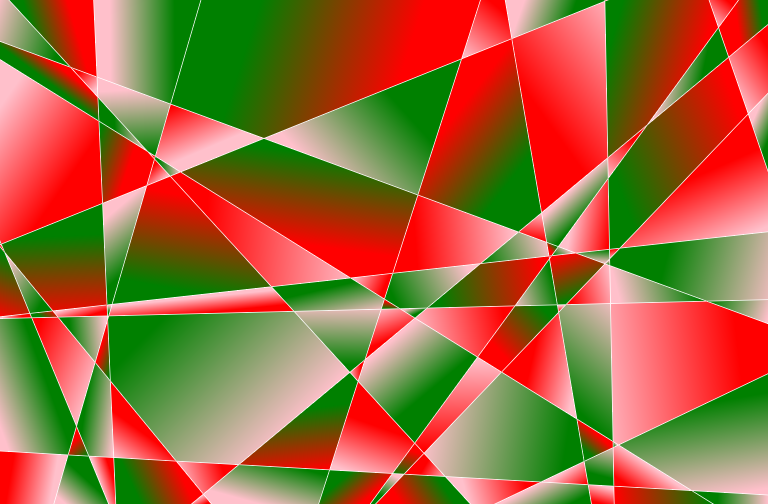
Give the GLSL for this background, as a Shadertoy shader.

```glsl
// Shattered panes: scattered straight lines cut the canvas into convex cells.
// Each cell holds a linear two-colour gradient fitted to its own extent,
// found by clipping every line against the others; thin white seams on top.

const int LINES = 19;
const int EDGES = LINES + 4;

float rand(uint key) {
    key = key * 747796405u + 2891336453u;
    key = ((key >> ((key >> 28u) + 4u)) ^ key) * 277803737u;
    key ^= key >> 22u;
    return float(key & 65535u) / 65536.0;
}

// A line as (unit normal, offset), through a low-discrepancy, jittered anchor.
vec3 scatteredLine(int i, float aspect) {
    uint key = uint(i) * 3u + 11u;
    vec2 jitter = 0.35 * vec2(rand(key), rand(key + 1u));
    vec2 anchor = fract(0.5 + float(i) * vec2(0.6711, 0.5497) + jitter);
    anchor.x *= aspect;
    float angle = 6.2832 * fract(float(i) * 0.8192 + 0.05 * rand(key + 2u));
    vec2 normal = vec2(cos(angle), sin(angle));
    return vec3(normal, dot(normal, anchor));
}

float side(vec3 line, vec2 p) {
    return dot(line.xy, p) - line.z;
}

// Range of the cell's corners along an axis; all edges face the cell.
vec2 cellExtent(vec3 edges[EDGES], vec2 axis) {
    vec2 extent = vec2(1e3, -1e3);
    for (int i = 0; i < EDGES; i++) {
        vec2 origin = edges[i].xy * edges[i].z;
        vec2 along = vec2(-edges[i].y, edges[i].x);
        float lo = -99.0, hi = 99.0;
        for (int j = 0; j < EDGES; j++) {
            if (j == i) continue;
            float slope = dot(edges[j].xy, along);
            float start = side(edges[j], origin);
            if (slope > 1e-5) lo = max(lo, -start / slope);
            else if (slope < -1e-5) hi = min(hi, -start / slope);
            else if (start < 0.0) hi = -100.0;
        }
        if (lo <= hi) {
            float a = dot(origin + lo * along, axis);
            float b = dot(origin + hi * along, axis);
            extent = vec2(min(extent.x, min(a, b)), max(extent.y, max(a, b)));
        }
    }
    return extent;
}

void mainImage(out vec4 fragColor, in vec2 fragCoord) {
    float pixel = 1.0 / iResolution.y;
    float aspect = iResolution.x * pixel;
    vec2 p = fragCoord * pixel;

    // Which side of every line we are on names the cell.
    vec3 edges[EDGES];
    uint cell = 0u;
    int sideCount = 0;
    float seamDistance = 1e3;
    for (int i = 0; i < LINES; i++) {
        vec3 line = scatteredLine(i, aspect);
        float d = side(line, p);
        if (d < 0.0) {
            line = -line;
            cell |= 1u << uint(i);
            sideCount++;
        }
        edges[i] = line;
        seamDistance = min(seamDistance, abs(d));
    }
    edges[LINES] = vec3(1.0, 0.0, 0.0);
    edges[LINES + 1] = vec3(-1.0, 0.0, -aspect);
    edges[LINES + 2] = vec3(0.0, 1.0, 0.0);
    edges[LINES + 3] = vec3(0.0, -1.0, -1.0);

    // Sides modulo three pick the colour pair; some red-green turns green-pink.
    vec3 green = vec3(0.0, 0.5, 0.0);
    vec3 red = vec3(1.0, 0.0, 0.0);
    vec3 pink = vec3(1.0, 0.753, 0.796);
    uint key = cell * 5u;
    int pairing = sideCount % 3;
    float choice = rand(key);
    if (pairing == 2 && choice > 0.72) pairing = 0;
    vec3 from = pairing == 0 ? green : red;
    vec3 to = pairing == 2 ? green : pink;
    if (pairing == 2 && choice < 0.36) {
        from = green;
        to = red;
    }

    // Gradient across the cell, with flat ends of varying length.
    float angle = 6.2832 * rand(key + 1u);
    vec2 axis = vec2(cos(angle), sin(angle));
    vec2 extent = cellExtent(edges, axis);
    float t = (dot(p, axis) - extent.x) / max(extent.y - extent.x, 1e-4);
    float rampStart = mix(0.03, 0.4, rand(key + 2u));
    float rampEnd = mix(0.8, 1.08, rand(key + 3u));
    vec3 color = mix(from, to, clamp((t - rampStart) / (rampEnd - rampStart), 0.0, 1.0));

    // White seams
    float seam = clamp((0.0007 - seamDistance) / pixel + 0.5, 0.0, 1.0);
    fragColor = vec4(mix(color, vec3(1.0), seam), 1.0);
}
```
